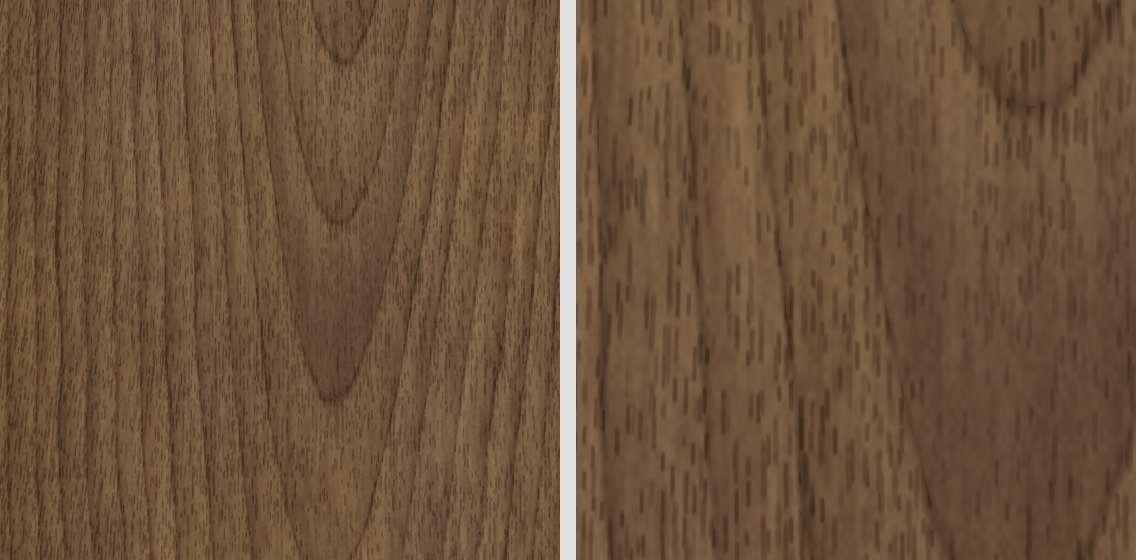
Left, the full canvas; right, a detail of the centre.
Reproduce this texture procedurally as a Shadertoy shader.

```glsl
#define DARK_WOOD vec3(0.25, 0.175, 0.11)
#define LIGHT_WOOD vec3(0.56, 0.44, 0.325)
#define WARM_TINT vec3(1.02, 1.0, 0.93)
#define COOL_TINT vec3(0.99, 0.99, 1.05)
#define RING_SPACING 0.05
#define ARCH_SLOPE 0.16
#define ARCH_ROUNDNESS 0.12
#define PORE_CELL vec2(0.0066, 0.027)
#define PORE_DEPTH 0.36
#define FIBRE_DEPTH 0.24
#define BASE_TONE 0.73

float hash(vec2 p) {
    return fract(sin(dot(p, vec2(127.1, 311.7))) * 43758.5453);
}

float noise(vec2 p) {
    vec2 i = floor(p), f = fract(p);
    f = f * f * (3.0 - 2.0 * f);
    return mix(mix(hash(i), hash(i + vec2(1, 0)), f.x),
               mix(hash(i + vec2(0, 1)), hash(i + vec2(1, 1)), f.x), f.y);
}

// Noise centred on zero
float wave(vec2 p) {
    return noise(p) - 0.5;
}

// Short upright dashes, one per cell, in columns shifted at random
float poreLayer(vec2 p, vec2 cell, float density) {
    vec2 g = p / cell;
    float column = floor(g.x);
    g.y += 17.0 * hash(vec2(column, 7.0));
    vec2 id = vec2(column, floor(g.y));
    vec2 f = fract(g);
    float centre = 0.35 + 0.3 * hash(id + 3.7);
    float halfLength = 0.2 + 0.28 * hash(id + 9.1);
    float dash = 1.0 - smoothstep(0.08, 0.33, abs(f.x - centre));
    dash *= 1.0 - smoothstep(halfLength - 0.16, halfLength, abs(f.y - 0.5));
    float present = 1.0 - smoothstep(density - 0.12, density + 0.12, hash(id));
    return dash * present;
}

float pores(vec2 p, float density) {
    float sum = 0.0;
    for (int i = 0; i < 3; i++) {
        float k = float(i);
        vec2 cell = PORE_CELL * (1.0 + vec2(0.17, 0.35) * k);
        sum = max(sum, (1.0 - 0.15 * k) * poreLayer(p + 5.3 * k, cell, density));
    }
    return sum;
}

// Ring count: nested arches at the axis, near upright lines at the sides
float ringField(vec2 uv, float dx, float side) {
    float slope = ARCH_SLOPE / (1.0 + dx * dx / 0.09);
    float r = sqrt(dx * dx + ARCH_ROUNDNESS * ARCH_ROUNDNESS) - slope * uv.y;
    r += 0.009 * wave(uv * vec2(7.0, 4.0)) + 0.0025 * wave(uv * vec2(45.0, 16.0));
    r += side * 0.012 * wave(uv * vec2(9.0, 5.0) + 21.0);
    return (r - 0.026) / RING_SPACING + side * 0.6 * wave(vec2(r * 13.0, 4.0));
}

void mainImage(out vec4 fragColor, in vec2 fragCoord) {
    vec2 uv = fragCoord / iResolution.xy;
    float dx = uv.x - 0.585 - 0.03 * uv.y;
    float side = smoothstep(0.06, 0.25, abs(dx));
    float left = 1.0 - smoothstep(0.0, 0.5, uv.x);
    float right = smoothstep(0.62, 0.85, uv.x);

    // Growth rings: slow darkening, then a thin line
    float rings = ringField(uv, dx, side);
    float id = floor(rings), phase = fract(rings);
    float late = max(smoothstep(0.2, 0.97, phase), 1.0 - smoothstep(0.0, 0.09, phase));
    float lineWidth = mix(0.028, 0.075, side);
    float edge = min(phase, 1.0 - phase) / lineWidth;
    float line = exp(-edge * edge) * (0.55 + 0.9 * noise(uv * vec2(18.0, 7.0)));
    float ringTone = mix(hash(vec2(id - 1.0, 2.0)), hash(vec2(id, 2.0)),
                         smoothstep(0.0, 0.1, phase)) - 0.5;

    // Dark, smooth heart inside the arches
    float heartOffset = (rings - 0.6) / 0.45;
    float heart = exp(-heartOffset * heartOffset) * (1.0 - side);

    // Pores crowd just outside each line and lean at the left
    vec2 grain = uv;
    grain.x += 0.005 * wave(uv * vec2(8.0, 14.0)) - 0.12 * uv.y * left;
    float density = mix(0.62, 0.25, smoothstep(0.0, 0.85, phase)) + 0.1 * left;
    density += 0.3 * wave(uv * vec2(14.0, 9.0) + 6.0);
    float pore = pores(grain, density) * (1.0 - 0.5 * heart);

    // Fibres, long streaks and fine speckle
    float fibre = wave(grain * vec2(210.0, 22.0)) + 0.6 * wave(grain * vec2(95.0, 9.0));
    float streak = wave(vec2(rings * 5.0, uv.y * 3.0)) * side * (0.5 + right)
                 + right * wave(grain * vec2(150.0, 5.0));
    float speckle = wave(uv * vec2(330.0, 190.0));
    float broad = wave(uv * vec2(11.0, 4.0) + 13.0) + wave(uv * 3.0 + 31.0);

    float tone = BASE_TONE - 0.2 * late - 0.19 * line - 0.13 * heart;
    tone += 0.1 * ringTone * side + 0.12 * broad + 0.15 * streak;
    tone += FIBRE_DEPTH * fibre * (1.0 - 0.4 * heart) + 0.14 * speckle;
    tone -= PORE_DEPTH * pore;

    // Warm sides, cooler centre
    float cool = 0.45 + 0.6 * wave(uv * vec2(8.0, 3.0) + 50.0) + 0.35 * heart - 0.25 * left;
    vec3 wood = mix(DARK_WOOD, LIGHT_WOOD, clamp(tone, 0.0, 1.1));
    wood *= mix(WARM_TINT, COOL_TINT, clamp(cool, 0.0, 1.0));
    fragColor = vec4(wood, 1.0);
}
```
